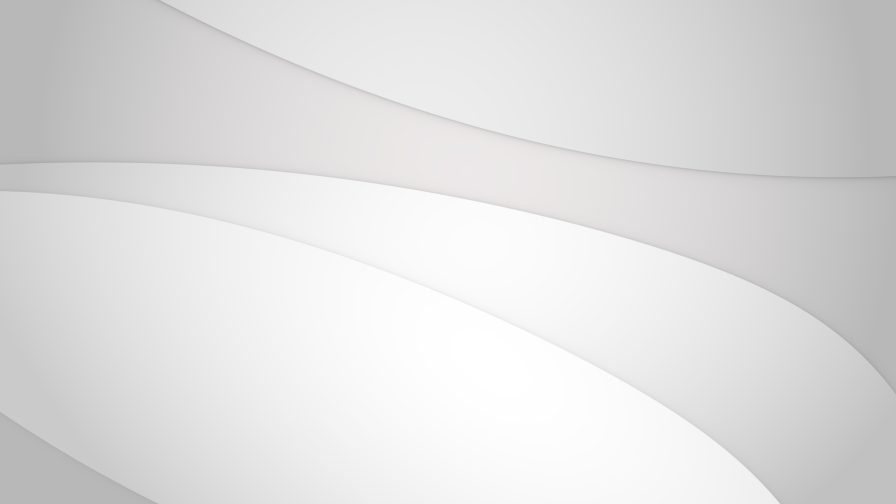
A Shadertoy shader for this background:

```glsl
// Overlapping pale paper sheets with curved edges, soft shadows and a central glow.

#define SHADOW_WIDTH 0.009
#define LINE_WIDTH 0.0025
#define FALLOFF 1.8
#define EDGE_GREY vec3(0.722)
#define ROSE_GREY vec3(0.925, 0.912, 0.914)
#define TOP_LIGHT vec3(0.93)
#define BAND_LIGHT vec3(0.988)
#define FRONT_LIGHT vec3(1.0)

// Radial gradient from a light centre to a darker rim; skew leans it sideways.
vec3 glow(vec2 uv, vec2 centre, vec2 radii, float skew, vec3 light, vec3 rim) {
    vec2 q = uv - centre;
    q.x += skew * q.y;
    float r = min(length(q / radii), 1.0);
    return mix(light, rim, pow(r, FALLOFF));
}

// Turns an implicit curve value into an approximate distance in canvas heights.
float edgeDistance(float f) {
    vec2 slope = vec2(dFdx(f), dFdy(f));
    return f / max(length(slope), 1e-6) / iResolution.y;
}

// Lays a sheet (inside where d > 0) over the base, darkening the base near its edge.
vec3 layer(vec3 base, vec3 sheet, float d, float strength) {
    float outside = max(-d, 0.0);
    float shadow = 0.4 * exp(-outside / SHADOW_WIDTH) + 0.6 * exp(-outside / LINE_WIDTH);
    float pixel = 1.0 / iResolution.y;
    float cover = smoothstep(-0.8 * pixel, 0.8 * pixel, d);
    return mix(base * (1.0 - strength * shadow), sheet, cover);
}

void mainImage(out vec4 fragColor, in vec2 fragCoord) {
    vec2 uv = fragCoord / iResolution.xy;

    // Sheet edges as heights over x
    float fromRight = 0.9375 - uv.x;
    float topEdge = 0.648 + 0.61 * fromRight * fromRight;

    float bandX = uv.x - 0.104;
    float bandX2 = bandX * bandX;
    float bandEdge = 0.678 - bandX2 * (0.423 + 0.45 * pow(bandX2, 5.0));

    float frontX = uv.x + 0.026;
    float frontEdge = 0.6215 - frontX * frontX * (0.85 - 0.18 * frontX + 0.31 * pow(frontX, 12.0));
    float cornerEdge = 0.67 * exp(-1.8 * uv.x) - 0.487;

    float topDist = edgeDistance(uv.y - topEdge);
    float bandDist = edgeDistance(bandEdge - uv.y);
    float frontDist = edgeDistance(frontEdge - uv.y);
    float cornerDist = edgeDistance(uv.y - cornerEdge);

    // Shading of each sheet
    vec3 back = glow(uv, vec2(0.52, 0.65), vec2(0.48, 1.0), 0.0, ROSE_GREY, EDGE_GREY);
    vec3 top = glow(uv, vec2(0.47, 0.70), vec2(0.50, 0.92), 0.0, TOP_LIGHT, EDGE_GREY);
    vec3 band = glow(uv, vec2(0.534, 0.514), vec2(0.52, 0.72), 0.0, BAND_LIGHT, EDGE_GREY + 0.035);
    vec3 front = glow(uv, vec2(0.547, 0.282), vec2(0.52, 0.88), 0.34, FRONT_LIGHT, EDGE_GREY + 0.07);

    // Stack from back to front
    vec3 color = layer(back, top, topDist, 0.18);
    color = layer(color, band, bandDist, 0.11);
    color = layer(color, front, frontDist, 0.07);
    color = mix(color, layer(EDGE_GREY, color, cornerDist, 0.06), step(uv.x, 0.3));

    fragColor = vec4(color, 1.0);
}
```
